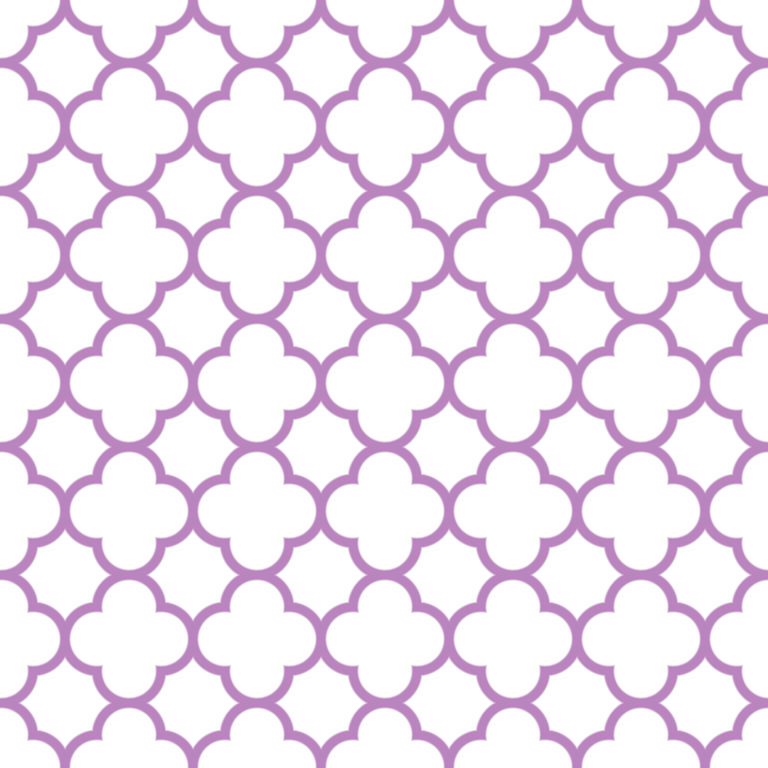
A Shadertoy shader for this pattern:

```glsl
#define REPEATS 6.0
#define LOBE_RADIUS 0.25
#define HALF_LINE 0.0385
#define EDGE_SOFTNESS 0.011
#define CELL_SHIFT vec2(0.008, 0.008)
#define LINE_COLOR vec3(0.73, 0.52, 0.75)
#define GROUND_COLOR vec3(1.0)

// Signed distance to a square of the given half size
float squareDistance(vec2 p, float halfSize) {
    vec2 q = abs(p) - halfSize;
    return length(max(q, 0.0)) + min(max(q.x, q.y), 0.0);
}

// Four round lobes centred on the sides of a square
float quatrefoilDistance(vec2 p) {
    p = abs(p);
    if (p.y > p.x) p = p.yx;
    float lobe = length(p - vec2(LOBE_RADIUS, 0.0)) - LOBE_RADIUS;
    return min(lobe, squareDistance(p, LOBE_RADIUS));
}

void mainImage(out vec4 fragColor, in vec2 fragCoord) {
    // Cells centred on whole numbers; neighbouring outlines touch at cell edges
    vec2 grid = fragCoord / iResolution.xy * REPEATS - CELL_SHIFT;
    vec2 cell = fract(grid + 0.5) - 0.5;

    // Outline with a soft edge at least one pixel wide
    float outline = abs(quatrefoilDistance(cell)) - HALF_LINE;
    float pixel = REPEATS / min(iResolution.x, iResolution.y);
    float softness = max(EDGE_SOFTNESS, 0.7 * pixel);
    float ink = 1.0 - smoothstep(-softness, softness, outline);

    fragColor = vec4(mix(GROUND_COLOR, LINE_COLOR, ink), 1.0);
}
```
